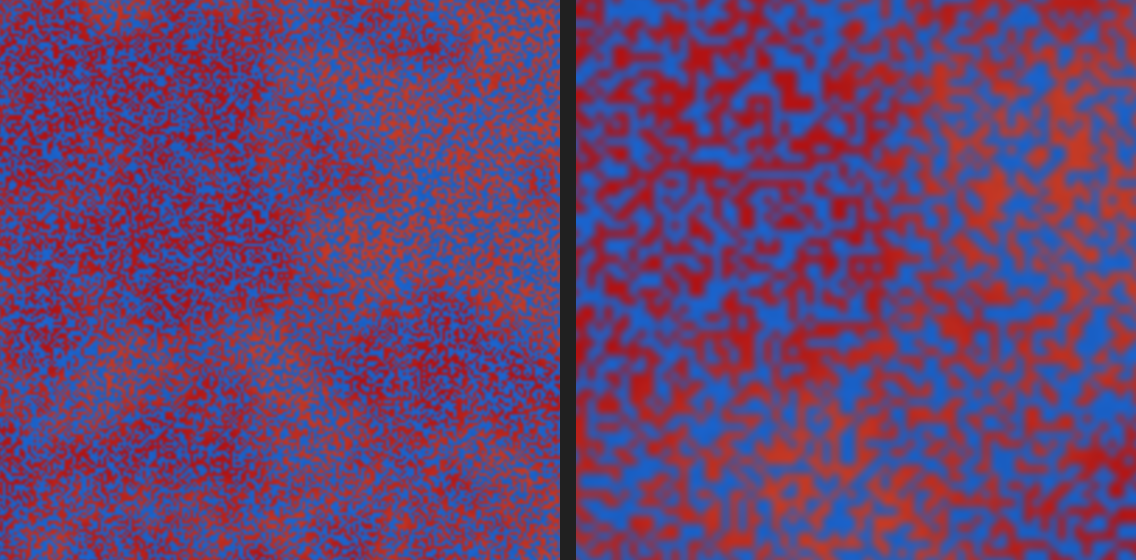
Left: the whole. Right: its middle third, enlarged.
Reproduce this texture procedurally as a Shadertoy shader.

```glsl
// A fine square grid whose cells are randomly painted red or blue, with drifting red pigment.
#define CELLS 200.0      // cells along the canvas height
#define SOFTNESS 0.95    // half width of a cell edge, in cells, at most 1
#define RED_SHARE 0.50   // chance of a red cell
#define PATCH_SCALE 4.5  // pigment patches along the canvas height
#define CELL_JITTER 0.06 // brightness change from cell to cell
#define BLUE vec3(0.10, 0.38, 0.785)
#define CRIMSON vec3(0.69, 0.07, 0.075)
#define VERMILION vec3(0.76, 0.225, 0.145)

// Integer hash of a lattice point, giving two values in 0..1
vec2 hash2(vec2 p) {
    uvec2 q = uvec2(ivec2(p) + 4096);
    uint h = q.x * 1597334677u ^ q.y * 3812015801u;
    h = (h ^ (h >> 16)) * 2246822519u;
    h = (h ^ (h >> 13)) * 3266489917u;
    h ^= h >> 16;
    return vec2(h & 65535u, h >> 16) / 65535.0;
}

// Gradient noise, about -0.7..0.7
float cornerSlope(vec2 cell, vec2 corner, vec2 f) {
    float angle = 6.28318 * hash2(cell + corner).x;
    return dot(vec2(cos(angle), sin(angle)), f - corner);
}

float gradientNoise(vec2 p) {
    vec2 i = floor(p), f = p - i;
    vec2 u = f * f * f * (f * (f * 6.0 - 15.0) + 10.0);
    float low = mix(cornerSlope(i, vec2(0, 0), f), cornerSlope(i, vec2(1, 0), f), u.x);
    float high = mix(cornerSlope(i, vec2(0, 1), f), cornerSlope(i, vec2(1, 1), f), u.x);
    return mix(low, high, u.y);
}

float layeredNoise(vec2 p) {
    float sum = 0.0, gain = 1.0;
    for (int k = 0; k < 4; k++) {
        sum += gain * gradientNoise(p);
        p = mat2(1.6, 1.2, -1.2, 1.6) * p + 17.3;
        gain *= 0.55;
    }
    return sum;
}

// Red pigment: crimson patches on the upper left, paler vermilion to the right
vec3 redPigment(vec2 uv) {
    float drift = layeredNoise(uv * PATCH_SCALE + 31.0);
    float lean = 0.35 * (uv.x - 0.5);
    float crimsonPool = 0.4 * exp(-18.0 * dot(uv - vec2(0.4, 0.77), uv - vec2(0.4, 0.77)));
    float paleCloud = 0.5 * exp(-20.0 * dot(uv - vec2(0.76, 0.78), uv - vec2(0.76, 0.78)));
    float tone = drift + lean - crimsonPool + paleCloud;
    return mix(CRIMSON, VERMILION, smoothstep(-0.5, 0.6, tone));
}

// Soft coverage of a unit cell, per axis; neighbouring cells sum to one
vec2 cellCoverage(vec2 d) {
    return smoothstep(-SOFTNESS, SOFTNESS, d + 0.5)
         - smoothstep(-SOFTNESS, SOFTNESS, d - 0.5);
}

void mainImage(out vec4 fragColor, in vec2 fragCoord) {
    vec2 uv = fragCoord / iResolution.y;
    vec2 grid = uv * CELLS;
    vec2 home = floor(grid);
    vec3 red = redPigment(uv);
    vec3 blue = BLUE * (1.0 + 0.05 * gradientNoise(uv * PATCH_SCALE + 73.0));

    // Blend the cells whose soft edges reach this point
    vec3 color = vec3(0.0);
    for (int y = -1; y <= 1; y++) {
        for (int x = -1; x <= 1; x++) {
            vec2 cell = home + vec2(x, y);
            vec2 random = hash2(cell);
            vec2 cover = cellCoverage(grid - cell - 0.5);
            vec3 paint = random.x < RED_SHARE ? red : blue;
            paint *= 1.0 + CELL_JITTER * (random.y - 0.5);
            color += paint * cover.x * cover.y;
        }
    }
    fragColor = vec4(color, 1.0);
}
```
